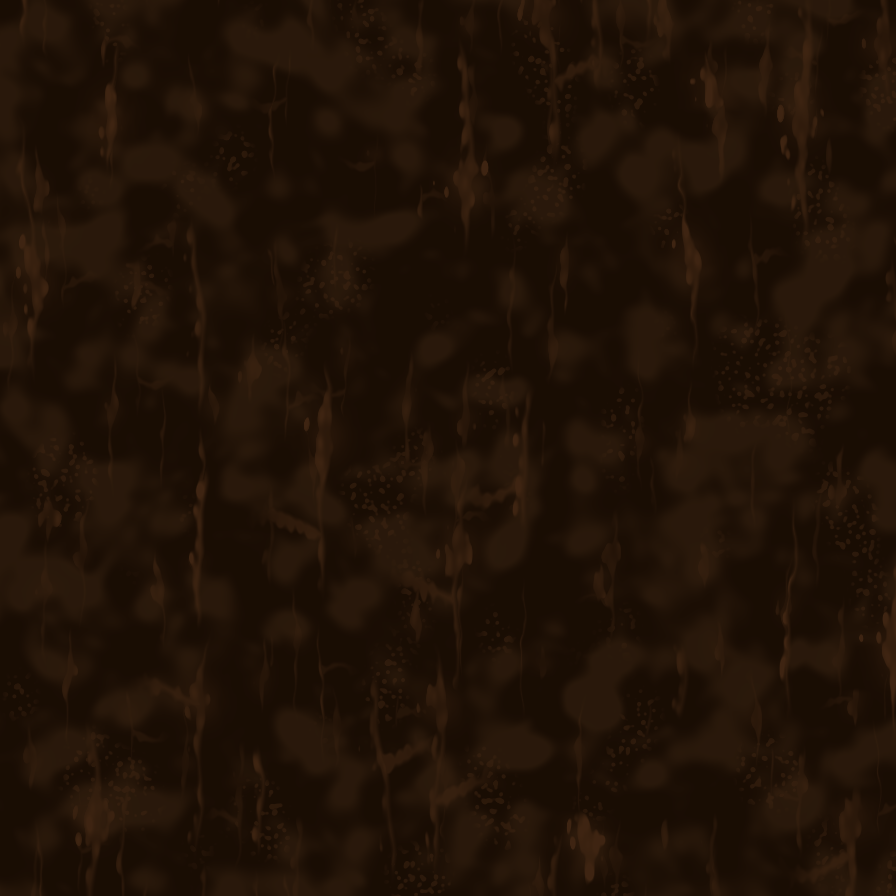
Write a Shadertoy shader that draws this texture.

```glsl
const vec3 DARK = vec3(0.098, 0.050, 0.013);
const vec3 MID  = vec3(0.162, 0.096, 0.042);
const vec3 RUST = vec3(0.245, 0.143, 0.069);

const float MOTTLE_SCALE = 18.0;
const float SPECK_SCALE = 150.0;
const vec2 FRAY_SCALE = vec2(120.0, 48.0);
const vec2 STREAK_CELL = vec2(0.115, 0.25);
const float STREAK_SHARE = 0.72;
const float HAIR_SCALE = 1.9;
const float EDGE = 0.0032;

vec3 hash3(vec2 p) {
    vec3 q = fract(p.xyx * vec3(0.1031, 0.1030, 0.0973));
    q += dot(q, q.yxz + 33.33);
    return fract((q.xxy + q.yzz) * q.zyx);
}

// Cellular noise: soft round spots of random strength, mean near 0.31
float spots(vec2 p) {
    vec2 cell = floor(p);
    float sum = 0.0;
    for (int y = -1; y <= 1; y++)
    for (int x = -1; x <= 1; x++) {
        vec2 id = cell + vec2(x, y);
        vec3 h = hash3(id + 71.0);
        vec2 d = id + h.xy - p;
        sum += h.z * exp(-5.0 * dot(d, d));
    }
    return sum;
}

// One tapered run with an optional knot and side smear
float streak(vec2 p, vec2 id, float fray) {
    vec3 place = hash3(id + 19.0);
    vec3 form = hash3(id + 157.0);
    vec3 extra = hash3(id + 311.0);
    if (place.z > STREAK_SHARE) return 0.0;

    vec2 q = p - (id + place.xy) * STREAK_CELL;
    float halfLength = mix(0.035, 0.16, form.x);
    float t = q.y / halfLength;
    q.x += 0.004 * sin(q.y * 24.0 + 6.3 * form.y) + 0.0018 * sin(q.y * 67.0 + 6.3 * form.z);
    q.x += 0.14 * (form.y - 0.5) * q.y + 0.006 * (fray - 0.31);

    float taper = sqrt(max(0.0, 1.0 - t * t));
    float fade = smoothstep(1.0, 0.65, abs(t));
    float knotY = (q.y - (extra.x - 0.5) * halfLength) / mix(0.018, 0.04, extra.z);
    float knot = step(0.45, extra.y) * exp(-knotY * knotY);
    float width = (mix(0.0004, 0.0052, form.z) + 0.010 * knot) * taper * (0.45 + 1.7 * fray);
    float run = (1.0 - smoothstep(-EDGE, EDGE, abs(q.x) - width)) * fade;
    run *= mix(0.45, 0.95, extra.z) * (0.75 + 0.6 * fray);

    // Broad faint stain around the knot
    float halo = 0.38 * knot * fade * exp(-q.x * q.x / 0.0005);

    // Curved smear reaching to one side
    float side = form.y > 0.5 ? 1.0 : -1.0;
    float reach = q.x * side;
    float bend = q.y - (place.x - 0.5) * halfLength - 0.012 * sin(reach * 48.0 + 6.3 * form.x);
    float smearWidth = 0.0055 * (0.3 + 2.0 * fray);
    float smear = 1.0 - smoothstep(-EDGE, 2.0 * EDGE, abs(bend) - smearWidth);
    smear *= smoothstep(-0.004, 0.002, reach) * smoothstep(0.085, 0.025, reach);
    smear *= 0.6 * step(0.76, extra.x);

    return max(max(run, halo), smear);
}

float streaks(vec2 p, float fray) {
    vec2 cell = floor(p / STREAK_CELL);
    float cover = 0.0;
    for (int y = -1; y <= 1; y++)
    for (int x = -1; x <= 1; x++)
        cover = max(cover, streak(p, cell + vec2(x, y), fray));
    return cover;
}

void mainImage(out vec4 fragColor, in vec2 fragCoord) {
    vec2 p = fragCoord / iResolution.y;

    // Blurred mottled ground
    vec2 warp = 0.008 * vec2(sin(p.y * 43.0 + 3.0 * sin(p.x * 17.0)),
                             sin(p.x * 37.0 + 3.0 * sin(p.y * 21.0)));
    float broad = spots(p * 5.0 + 9.0);
    float ground = spots((p + warp) * MOTTLE_SCALE);
    ground += 0.35 * (spots((p - warp) * 34.0 + 40.0) - 0.31) + 0.25 * (broad - 0.31);
    vec3 color = mix(DARK, MID, smoothstep(0.08, 0.72, ground));

    // Long runs, then finer hairlines
    float fray = spots(p * FRAY_SCALE);
    float rust = streaks(p, fray);
    rust = max(rust, 0.55 * streaks(p * HAIR_SCALE + 7.0, fray));

    // Gritty specks gathered in clusters
    float cluster = smoothstep(0.5, 0.85, spots(p * vec2(13.0, 9.0) + 23.0));
    float specks = smoothstep(0.4, 0.75, spots(p * SPECK_SCALE));
    rust = max(rust, 0.5 * cluster * specks);

    fragColor = vec4(mix(color, RUST, clamp(rust, 0.0, 1.0)), 1.0);
}
```
